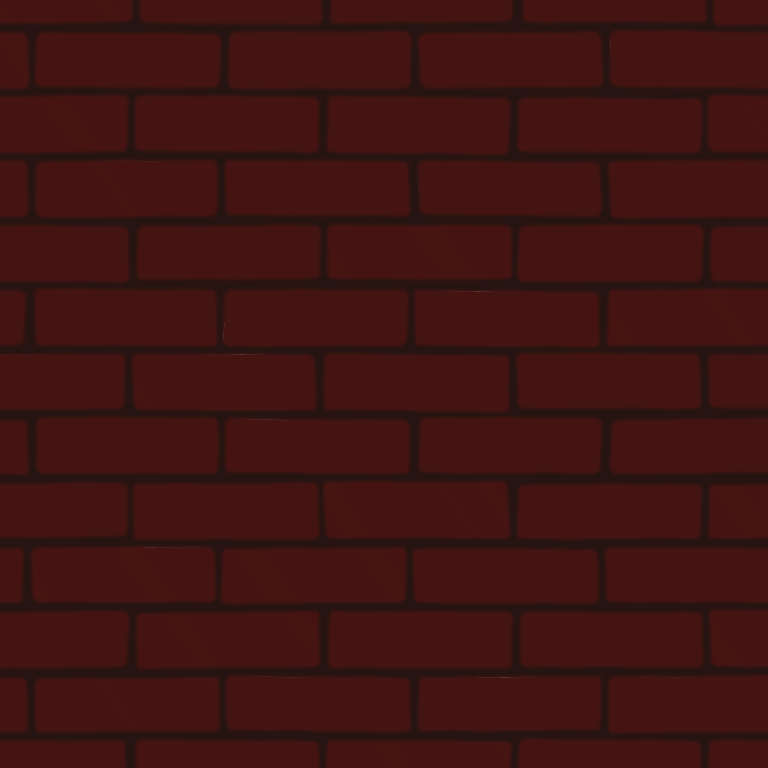
Write a WebGL 2 fragment shader that draws this texture.

```glsl
#version 300 es
precision highp float;
// Dark red running-bond brick wall with soft, slightly crooked joints.

uniform vec2 u_resolution;
out vec4 outColor;

const vec3 BRICK = vec3(0.268, 0.079, 0.070);
const vec3 MORTAR = vec3(0.146, 0.079, 0.068);
const vec3 CHIPPED = vec3(0.46, 0.31, 0.27);

const vec2 PITCH = vec2(0.249, 0.0838);      // one brick plus its joints
const vec2 FIRST_JOINT = vec2(0.040, 0.0417);
const float ROW_SHIFT = 0.131;               // offset of every other course
const vec2 HALF_JOINT = vec2(0.0049, 0.0057);
const float CORNER = 0.010;
const float SOFTNESS = 0.0042;

float hash(vec2 p, float seed) {
  return fract(sin(dot(p, vec2(127.1, 311.7)) + seed * 74.7) * 43758.5453);
}

float signedHash(vec2 p, float seed) {
  return hash(p, seed) * 2.0 - 1.0;
}

// Layered sines: a gentle hand-drawn waver along an edge.
float waver(float t, float phase) {
  return 0.6 * sin(t * 37.0 + phase) + 0.4 * sin(t * 83.0 + phase * 2.3);
}

float roundedBox(vec2 p, vec2 halfSize, float radius) {
  vec2 q = abs(p) - halfSize + radius;
  return length(max(q, 0.0)) + min(max(q.x, q.y), 0.0) - radius;
}

// Distance to one brick, with its own size, drift, tilt and uneven edges.
float brickDistance(vec2 p, vec2 halfSize, vec2 id) {
  vec2 drift = vec2(signedHash(id, 1.0), signedHash(id, 2.0)) * 0.0014;
  vec2 growth = vec2(signedHash(id, 3.0), signedHash(id, 4.0)) * 0.0012;
  vec2 q = p - drift;
  q += vec2(q.y * signedHash(id, 5.0) * 0.045, q.x * signedHash(id, 6.0) * 0.014);
  float phase = hash(id, 7.0) * 6.28;
  q += vec2(waver(q.y, phase), waver(q.x, phase + sign(q.y))) * 0.0006;
  return roundedBox(q, halfSize + growth, CORNER * mix(0.65, 1.15, hash(id, 8.0)));
}

// Thin pale wear on a stretch of the top or left edge of some bricks.
float edgeWear(vec2 p, float d, vec2 halfSize, vec2 id, float pixel) {
  float onTop = step(0.5, hash(id, 9.0));
  float along = mix(p.y / halfSize.y, p.x / halfSize.x, onTop);
  float across = mix(-p.x / halfSize.x, p.y / halfSize.y, onTop);
  float center = signedHash(id, 10.0) * 0.55;
  float stretch = 1.0 - smoothstep(0.15, 0.42, abs(along - center));
  float width = max(0.0008, pixel * 0.7);
  float line = 1.0 - smoothstep(0.0, width, abs(d + 0.0012));
  float worn = step(0.62, hash(id, 11.0)) * mix(0.25, 0.75, hash(id, 12.0));
  float broken = 0.65 + 0.35 * waver(along * 0.6, id.x + id.y);
  return line * stretch * step(0.75, across) * worn * broken;
}

void main() {
  vec2 uv = gl_FragCoord.xy / u_resolution;
  float pixel = 1.0 / min(u_resolution.x, u_resolution.y);

  // Courses, then bricks along each course.
  float row = floor((uv.y - FIRST_JOINT.y) / PITCH.y);
  float shift = mod(row, 2.0) * ROW_SHIFT + signedHash(vec2(row, 3.0), 13.0) * 0.005;
  vec2 grid = (uv - FIRST_JOINT - vec2(shift, 0.0)) / PITCH;
  vec2 id = floor(grid);
  vec2 local = (fract(grid) - 0.5) * PITCH;
  vec2 halfSize = PITCH * 0.5 - HALF_JOINT;

  // Blurred transition from mortar to brick.
  float d = brickDistance(local, halfSize, id);
  float soft = max(SOFTNESS, pixel);
  float face = 1.0 - smoothstep(-soft, soft, d);

  // Barely visible tone changes between and within bricks.
  float tone = 1.0 + 0.015 * signedHash(id, 14.0) + 0.01 * waver(uv.x + uv.y * 0.7, 1.0);
  vec3 color = mix(MORTAR, BRICK * tone, face);
  color = mix(color, CHIPPED, edgeWear(local, d, halfSize, id, pixel));
  outColor = vec4(color, 1.0);
}
```
